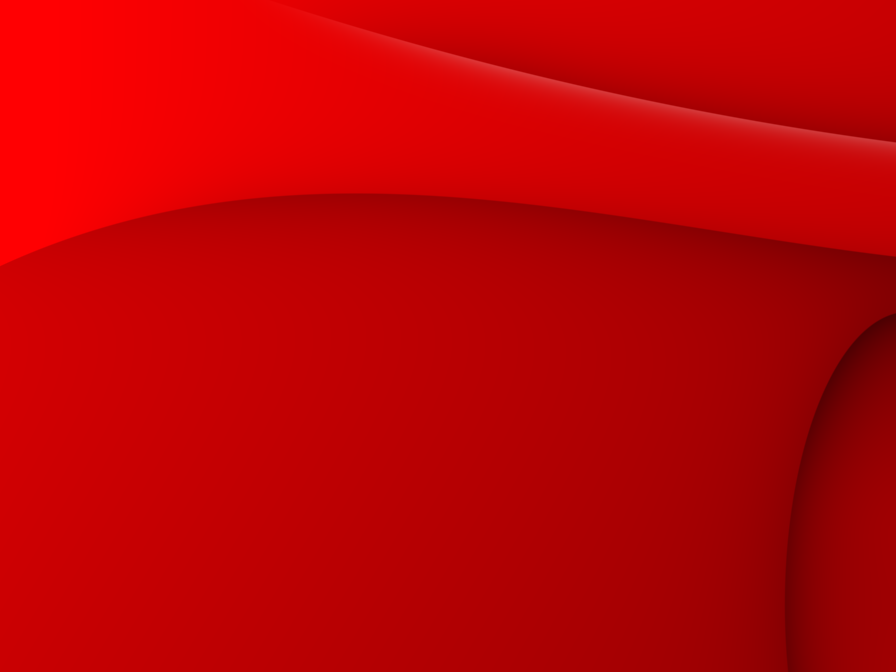
Give the GLSL for this background, as a WebGL 1 fragment shader.

```glsl
precision highp float;

uniform vec2 u_resolution;

// Upper rim of the ribbon, height at x
float upperRim(float x) {
  float t = x - 0.3;
  return 1.0 - 0.431 * t + 0.183 * t * t;
}

// Lower rim of the ribbon, height at x
float lowerRim(float x) {
  return 0.604 + x * (0.611 + x * (-1.022 + x * 0.425));
}

// Approximate signed distance to an axis-aligned ellipse
float ellipseDistance(vec2 p, vec2 radii) {
  vec2 q = p / radii;
  float k = length(q);
  return k * (k - 1.0) / max(length(q / radii), 0.001);
}

// Coverage of the side where d is positive
float cover(float d) {
  float pixel = 1.0 / u_resolution.y;
  return smoothstep(-pixel, pixel, d);
}

void main() {
  vec2 uv = gl_FragCoord.xy / u_resolution;
  float aboveUpper = uv.y - upperRim(uv.x);
  float aboveLower = uv.y - lowerRim(uv.x);
  vec2 fromPanel = (uv - vec2(1.014, 0.1)) * vec2(4.0 / 3.0, 1.0);
  float outsidePanel = ellipseDistance(fromPanel, vec2(0.184, 0.436));

  // Broad field with shadows below the ribbon and beside the panel
  float field = 0.79 - 0.2 * uv.x + 0.09 * uv.y;
  field -= 0.16 * exp(min(aboveLower, 0.0) / 0.065) * smoothstep(-0.15, 0.35, uv.x);
  field -= 0.09 * exp(-max(outsidePanel, 0.0) / 0.07);

  // Curved panel at the right, darkest along its rim
  float panel = 0.63 - 0.12 * smoothstep(0.2, 0.55, uv.y);
  panel -= 0.22 * exp(min(outsidePanel, 0.0) / 0.05);

  // Ribbon, brightest at the left and dimmer toward its lower rim
  float ribbon = 1.02 - 0.34 * uv.x + 0.11 * uv.x * uv.x;
  ribbon -= 0.09 * exp(-max(aboveLower, 0.0) / 0.045) * smoothstep(0.0, 0.3, uv.x);

  // Upper right surface, shaded where it meets the ribbon
  float corner = 0.98 - 0.19 * uv.x;
  corner -= 0.19 * exp(-max(aboveUpper, 0.0) / 0.06) * smoothstep(0.25, 0.6, uv.x);

  float red = mix(panel, field, cover(outsidePanel));
  red = mix(red, ribbon, cover(aboveLower));
  red = mix(red, corner, cover(aboveUpper));
  vec3 color = vec3(min(red, 1.0), 0.0, 0.006);

  // Pale sheen just inside the upper rim
  float sheen = exp(min(aboveUpper, 0.0) / 0.017) * cover(-aboveUpper);
  sheen *= 0.3 * smoothstep(0.24, 0.58, uv.x);
  color = mix(color, vec3(0.86, 0.8, 0.8), sheen);

  gl_FragColor = vec4(color, 1.0);
}
```
